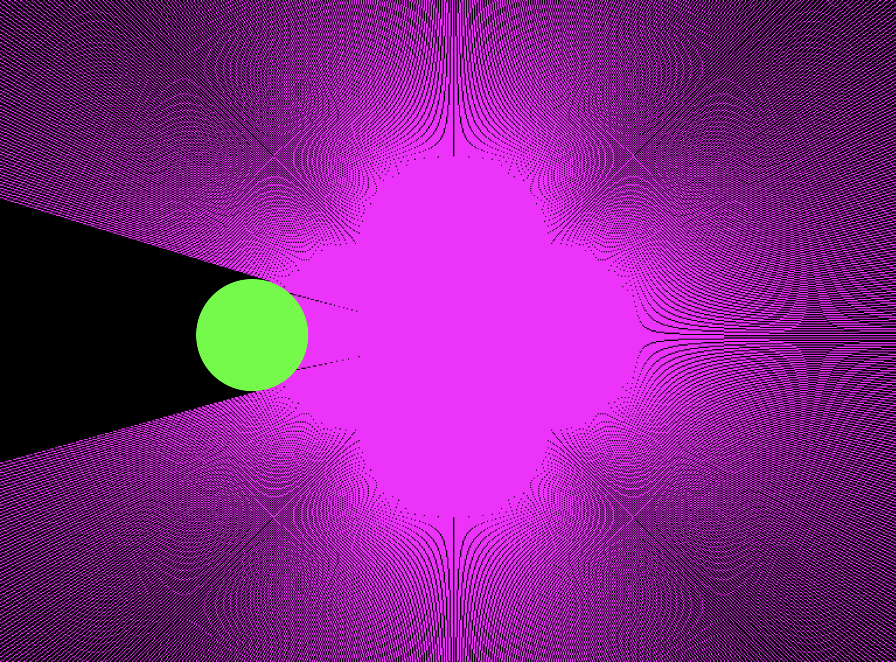
Give the GLSL for this background, as a WebGL 1 fragment shader.

```glsl
precision highp float;

uniform vec2 u_resolution;

const float CELLS = 567.0;                // ray grid rows per canvas height
const float RAY_STEP = 6.2831853 / 970.0; // angle between neighbouring rays
const vec2 DISC = vec2(-172.0, 2.0);      // disc centre relative to the light
const float DISC_RADIUS = 48.0;

// Stepped one-cell-wide line: distance is measured across the minor axis
float rayLine(vec2 cell, float index) {
  float angle = index * RAY_STEP;
  vec2 dir = vec2(cos(angle), sin(angle));
  float across = abs(cell.x * dir.y - cell.y * dir.x);
  return step(across / max(abs(dir.x), abs(dir.y)), 0.5);
}

// Fan of rays, with one ray missing on each side of the disc
float rayFan(vec2 cell) {
  float nearest = floor(atan(cell.y, cell.x) / RAY_STEP + 0.5);
  float lit = 0.0;
  for (int i = -1; i <= 1; i++) {
    float index = nearest + float(i);
    float missing = index > 0.0 ? 445.0 : -453.0;
    float present = step(0.5, abs(index - missing));
    lit = max(lit, present * rayLine(cell, index));
  }
  return lit;
}

// Wedge behind the disc, bounded by the two tangents from the light
float shadow(vec2 p) {
  float reach = sqrt(dot(DISC, DISC) - DISC_RADIUS * DISC_RADIUS);
  float facing = dot(normalize(p), normalize(DISC));
  return step(reach / length(DISC), facing) * step(reach, length(p));
}

void main() {
  float scale = CELLS / u_resolution.y;
  vec2 light = vec2(388.0, 278.0);

  // Average the ray grid over the pixel footprint
  float glow = 0.0;
  for (int y = -1; y <= 1; y++) {
    for (int x = -1; x <= 1; x++) {
      vec2 p = (gl_FragCoord.xy + vec2(float(x), float(y)) / 3.0) * scale;
      vec2 cell = floor(p) - light + 0.001;
      glow += rayFan(cell) * (1.0 - shadow(cell)) / 9.0;
    }
  }

  vec3 magenta = vec3(0.925, 0.2, 0.98);
  vec3 green = vec3(0.46, 0.98, 0.30);

  // Solid disc with a one-pixel soft edge
  float edge = length(gl_FragCoord.xy * scale - light - DISC) - DISC_RADIUS;
  float disc = 1.0 - smoothstep(-0.5 * scale, 0.5 * scale, edge);

  gl_FragColor = vec4(mix(magenta * glow, green, disc), 1.0);
}
```
